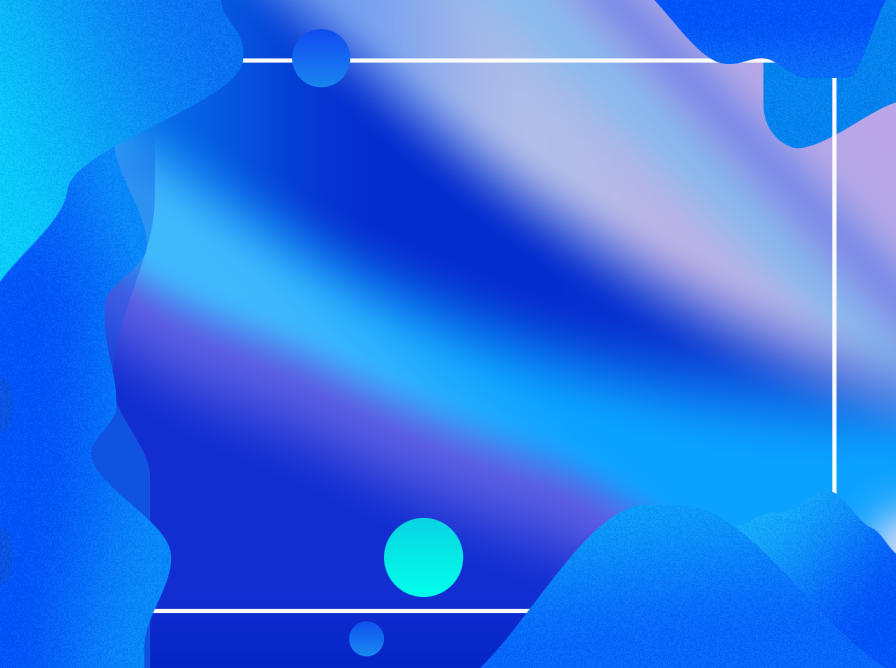
This background is drawn by a Shadertoy shader. Its source:

```glsl
// Soft diagonal light bands behind a thin white frame, with grainy liquid
// blobs at the corners and small discs. Bands are blends around curves;
// blob outlines are sums of smooth ramps, filled with a soft edge.

const float HEIGHT = 574.0; // canvas height in design units, y runs downward

const vec3 DEEP = vec3(0.02, 0.18, 0.81);
const vec3 AZURE = vec3(0.04, 0.63, 1.0);
const vec3 SKY = vec3(0.25, 0.72, 0.99);
const vec3 VIOLET = vec3(0.36, 0.37, 0.89);
const vec3 PERIWINKLE = vec3(0.47, 0.53, 0.91);
const vec3 PALE_BLUE = vec3(0.53, 0.73, 0.93);
const vec3 LILAC = vec3(0.75, 0.70, 0.90);
const vec3 COBALT = vec3(0.01, 0.33, 0.97);
const vec3 CERULEAN = vec3(0.05, 0.62, 0.97);

float hash(vec2 p) {
    p = fract(p * vec2(0.1031, 0.1130));
    p += dot(p, p.yx + 33.33);
    return fract((p.x + p.y) * p.x * 91.7);
}

// Coverage of the region where d < 0
float fill(float d) {
    return clamp(0.5 - d / max(fwidth(d), 1e-5), 0.0, 1.0);
}

float ramp(float x, float a, float b, float rise) {
    return rise * smoothstep(a, b, x);
}

float glow(float d, float width) {
    return exp(-d * d / (width * width));
}

vec3 lightBands(vec2 p) {
    float x = p.x, y = p.y;
    float upper = y - (-0.46 + 1.25 * x - 0.342 * x * x);
    float lower = y - (0.152 + 0.829 * x - 0.305 * x * x);

    // Dark valley and the bright azure band
    vec3 valley = mix(vec3(0.02, 0.42, 0.91), DEEP, smoothstep(0.2, 0.57, x));
    valley = mix(valley, vec3(0.07, 0.29, 0.84), smoothstep(0.8, 1.3, x));
    vec3 band = mix(SKY, AZURE, smoothstep(0.3, 0.95, x - 2.0 * lower));
    vec3 col = mix(valley, band, smoothstep(-0.19, -0.01, lower));

    // Violet falloff into the deep lower area
    float spread = 0.04 * (1.0 - smoothstep(0.2, 0.5, x)) + ramp(x, 0.8, 1.25, 0.12);
    col = mix(col, VIOLET, smoothstep(0.015, 0.12, lower - spread));
    vec3 floorColor = mix(vec3(0.07, 0.18, 0.82), vec3(0.02, 0.15, 0.78), smoothstep(0.88, 1.0, y));
    col = mix(col, floorColor, smoothstep(0.09, 0.27, lower - spread));

    // Pale fan of streaks at the upper right
    vec3 pale = mix(vec3(0.45, 0.62, 0.94), vec3(0.69, 0.74, 0.91), smoothstep(0.5, 0.8, x));
    pale = mix(pale, LILAC, smoothstep(0.8, 1.05, x));
    float blueLine = y - 0.95 * (x - 0.79);
    float violetLine = y - 1.05 * (x - 0.92);
    pale = mix(pale, PALE_BLUE, 0.9 * glow(blueLine, 0.09));
    pale = mix(pale, vec3(0.72, 0.65, 0.91), smoothstep(0.0, -0.17, violetLine) );
    pale = mix(pale, PERIWINKLE, 0.85 * glow(violetLine, 0.075));
    col = mix(pale, col, smoothstep(-0.105, 0.075, upper));
    return mix(col, vec3(0.78, 0.85, 0.97), glow(length(p - vec2(1.36, 0.82)), 0.06));
}

vec3 disc(vec3 col, vec2 p, vec2 center, float radius, vec3 top, vec3 bottom) {
    vec2 q = (p - center) / radius;
    return mix(col, mix(top, bottom, 0.5 + 0.5 * q.y), fill(length(q) - 1.0));
}

void mainImage(out vec4 fragColor, in vec2 fragCoord) {
    vec2 p = vec2(fragCoord.x, iResolution.y - fragCoord.y) * HEIGHT / iResolution.y;
    float x = p.x, y = p.y;
    float grain = 0.05 * (hash(floor(p)) - 0.5);
    vec3 col = lightBands(p / HEIGHT);

    // Leaf under the frame, then the frame
    float leafEdge = 128.0 - ramp(x, 680.0, 790.0, 44.0);
    vec2 leaf = vec2(min(x - 690.0, 0.0) / 34.0, max(y - leafEdge + 38.0, 0.0) / 38.0);
    col = mix(col, vec3(0.02, 0.51, 0.93) + grain, fill(length(leaf) - 1.0));
    vec2 box = abs(p - vec2(384.0, 288.5)) - vec2(333.0, 236.5);
    col = mix(col, vec3(0.98), fill(abs(max(box.x, box.y)) - 1.8));

    // Top right blob
    float drip = -20.0 + ramp(x, 530.0, 625.0, 75.0) - ramp(x, 628.0, 655.0, 5.0)
        + ramp(x, 655.0, 692.0, 17.0) - ramp(x, 728.0, 770.0, 75.0);
    vec3 dripColor = mix(COBALT, vec3(0.04, 0.42, 0.97), smoothstep(15.0, 65.0, y));
    col = mix(col, dripColor + grain, fill(y - drip));

    // Translucent and solid left ribbons
    float veil = 133.0 - ramp(y, 170.0, 325.0, 36.0) + ramp(y, 330.0, 410.0, 32.0);
    float veilAlpha = ramp(y, 100.0, 150.0, 0.4) + ramp(y, 300.0, 370.0, 0.45);
    col = mix(col, vec3(0.06, 0.35, 0.89), veilAlpha * fill(x - veil));
    float ribbon = 98.0 + ramp(y, 120.0, 210.0, 28.0) - ramp(y, 212.0, 262.0, 36.0)
        + ramp(y, 275.0, 345.0, 10.0) - ramp(y, 350.0, 390.0, 22.0)
        + ramp(y, 388.0, 478.0, 69.0) - ramp(y, 480.0, 556.0, 23.0);
    float ribbonLight = smoothstep(30.0, 150.0, x + ramp(y, 380.0, 570.0, 25.0));
    ribbonLight += 0.5 * (1.0 - smoothstep(130.0, 270.0, y));
    vec3 ribbonColor = mix(COBALT, vec3(0.04, 0.53, 0.97), min(ribbonLight, 1.0));
    for (int i = 0; i < 2; i++) {
        vec2 lump = (p - vec2(0.0, 348.0 + 130.0 * float(i))) / vec2(11.0, 24.0);
        ribbonColor = mix(ribbonColor, vec3(0.04, 0.33, 0.89), fill(length(lump) - 1.0));
    }
    col = mix(col, ribbonColor + grain, fill(x - ribbon));

    // Top left blob
    float cloud = 190.0 + ramp(y, 0.0, 42.0, 19.0) - ramp(y, 50.0, 165.0, 151.0)
        - ramp(y, 160.0, 270.0, 69.0);
    vec3 cloudColor = mix(vec3(0.04, 0.80, 0.98), vec3(0.04, 0.44, 0.95),
        smoothstep(-90.0, 190.0, x - 0.4 * y));
    col = mix(col, cloudColor + grain, fill(x - cloud));

    // Back and front hills
    float back = 652.0 - ramp(x, 545.0, 605.0, 200.0) - ramp(x, 630.0, 665.0, 12.0)
        - ramp(x, 672.0, 710.0, 18.0) + ramp(x, 712.0, 752.0, 32.0) + ramp(x, 748.0, 775.0, 24.0);
    vec3 backColor = mix(vec3(0.08, 0.66, 0.98), COBALT, smoothstep(1090.0, 1290.0, x + y));
    col = mix(col, backColor + grain, fill(back - y));
    float front = 600.0 - ramp(x, 365.0, 555.0, 166.0) + ramp(x, 585.0, 795.0, 150.0);
    vec3 frontColor = mix(CERULEAN, vec3(0.03, 0.40, 0.98), smoothstep(-20.0, 125.0, y - 434.0 + 0.1 * (x - 560.0)));
    col = mix(col, frontColor + grain, fill(front - y));

    // Discs
    col = disc(col, p, vec2(276.0, 50.0), 25.0, vec3(0.06, 0.30, 0.95), vec3(0.10, 0.52, 0.94));
    col = disc(col, p, vec2(364.0, 479.0), 34.0, vec3(0.04, 0.83, 0.89), vec3(0.0, 1.0, 0.92));
    col = disc(col, p, vec2(315.0, 549.0), 15.0, vec3(0.06, 0.32, 0.94), vec3(0.10, 0.54, 0.94));
    fragColor = vec4(clamp(col, 0.0, 1.0), 1.0);
}
```
